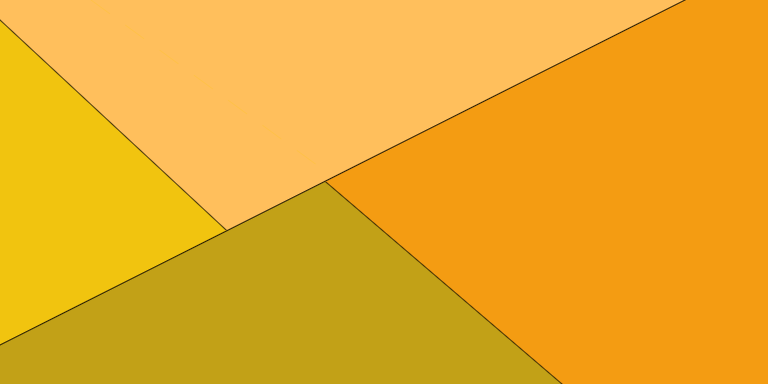
Write a Shadertoy shader that draws this background.

```glsl
// Lengths are in canvas heights
const vec3 PEACH  = vec3(1.00, 0.75, 0.36);
const vec3 YELLOW = vec3(0.945, 0.77, 0.06);
const vec3 OLIVE  = vec3(0.76, 0.63, 0.09);
const vec3 ORANGE = vec3(0.955, 0.61, 0.07);
const vec3 INK    = vec3(0.10, 0.07, 0.0);
const vec3 GOLD   = vec3(1.00, 0.76, 0.22);

const vec2 RIDGE_A = vec2(0.0, 0.1016),   RIDGE_B = vec2(1.7839, 1.0);
const vec2 LEFT_A  = vec2(0.0, 0.948),    LEFT_B  = vec2(0.591, 0.3990);
const vec2 RIGHT_A = vec2(0.8464, 0.528), RIGHT_B = vec2(1.4635, 0.0);
const vec2 DASH_A  = vec2(0.237, 1.0),    DASH_B  = vec2(0.831, 0.566);

const float LINE_WIDTH    = 0.0028;
const float RIDGE_OPACITY = 0.9;
const float FOLD_OPACITY  = 0.75;
const float DASH_WIDTH    = 0.0022;
const float DASH_PERIOD   = 0.1106;
const float DASH_FILL     = 0.55;
const float DASH_OPACITY  = 0.6;

// Signed distance to the infinite line a-b, positive on its left
float sideOf(vec2 p, vec2 a, vec2 b) {
    vec2 dir = normalize(b - a);
    vec2 q = p - a;
    return dir.x * q.y - dir.y * q.x;
}

float segmentDistance(vec2 p, vec2 a, vec2 b) {
    vec2 ab = b - a;
    vec2 q = p - a;
    return length(q - ab * clamp(dot(q, ab) / dot(ab, ab), 0.0, 1.0));
}

// Antialiased coverage of the region where d is positive
float coverage(float d, float pixel) {
    return clamp(d / pixel + 0.5, 0.0, 1.0);
}

// Antialiased stroke that keeps its weight when thinner than a pixel
float stroke(vec2 p, vec2 a, vec2 b, float width, float pixel) {
    float d = segmentDistance(p, a, b);
    return coverage(d + 0.5 * width, pixel) - coverage(d - 0.5 * width, pixel);
}

// Repeating dashes measured along the line from a to b
float dashes(vec2 p, vec2 a, vec2 b, float pixel) {
    float along = dot(p - a, normalize(b - a)) / DASH_PERIOD;
    float fromCentre = abs(fract(along - 0.5 * DASH_FILL + 0.5) - 0.5);
    return coverage((0.5 * DASH_FILL - fromCentre) * DASH_PERIOD, pixel);
}

void mainImage(out vec4 fragColor, in vec2 fragCoord) {
    vec2 p = fragCoord / iResolution.y;
    float pixel = 1.0 / iResolution.y;

    // Flat panels on either side of the ridge
    vec3 upper = mix(YELLOW, PEACH, coverage(sideOf(p, LEFT_A, LEFT_B), pixel));
    vec3 lower = mix(OLIVE, ORANGE, coverage(sideOf(p, RIGHT_A, RIGHT_B), pixel));
    vec3 color = mix(lower, upper, coverage(sideOf(p, RIDGE_A, RIDGE_B), pixel));

    // Faint dashed crease
    float crease = stroke(p, DASH_A, DASH_B, DASH_WIDTH, pixel);
    crease *= dashes(p, DASH_A, DASH_B, pixel);
    color = mix(color, GOLD, DASH_OPACITY * crease);

    // Dark seams
    float folds = max(stroke(p, LEFT_A, LEFT_B, LINE_WIDTH, pixel),
                      stroke(p, RIGHT_A, RIGHT_B, LINE_WIDTH, pixel));
    float ridge = stroke(p, RIDGE_A, RIDGE_B, LINE_WIDTH, pixel);
    color = mix(color, INK, max(FOLD_OPACITY * folds, RIDGE_OPACITY * ridge));

    fragColor = vec4(color, 1.0);
}
```
